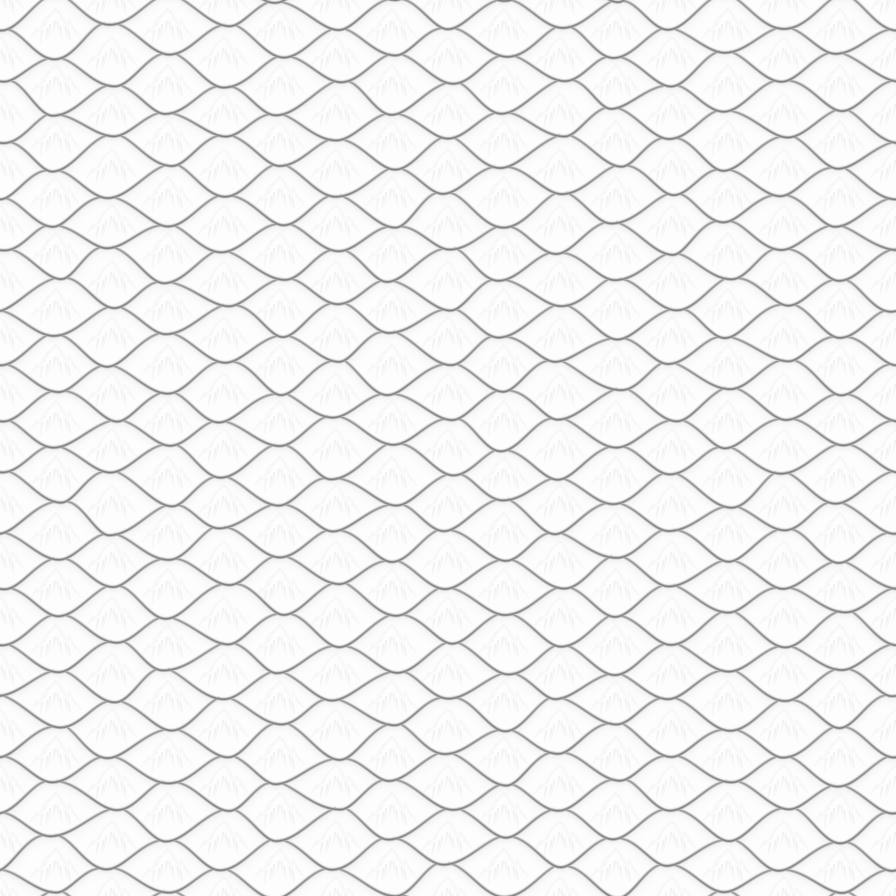
Write a three.js fragment shader that draws this pattern.

```glsl
// Overlapping ogee scales in fine grey pencil on white, 8 across and 16 down,
// staggered by half. Each scale hangs from a jittered lattice: two S-curves rise
// from its tip to the neighbouring tips, and faint feather strokes fill its middle.

varying vec2 vUv;

const vec2 LATTICE = vec2(16.0, 32.0);   // columns and rows of tips, staggered
const vec2 JITTER = vec2(0.20, 0.14);    // spread of the tips, in column widths
const float LINE_WIDTH = 0.026;
const float SHADOW_REACH = 0.06;
const float PAPER = 0.993;

vec2 hash2(vec2 p) {
  vec3 q = fract(p.xyx * vec3(0.1031, 0.1030, 0.0973));
  q += dot(q, q.yzx + 33.33);
  return fract((q.xx + q.yz) * q.zy);
}

// Position of a scale's tip; the hash wraps at the canvas border.
vec2 tipAt(vec2 id) {
  vec2 random = hash2(mod(id, LATTICE) + 7.0);
  return id * vec2(1.0, 0.5) + (random - 0.5) * JITTER;
}

// Height of an edge from 0 to 1: flat at the tip, more or less flat at the top.
float rise(float t, vec2 variation) {
  t = clamp(t, 0.0, 1.0);
  t += (variation.x - 0.5) * 0.4 * t * (1.0 - t);
  float pointed = t * t * (2.0 - t);
  float rounded = t * t * (3.0 - 2.0 * t);
  return mix(pointed, rounded, 0.25 + 0.75 * variation.y);
}

// Darkness of one curved edge with a soft shadow on its lower side.
float edgeInk(vec2 p, vec2 low, vec2 high, vec2 variation) {
  vec2 span = high - low;
  float t = clamp((p.x - low.x) / span.x, 0.0, 1.0);
  float slope = (rise(t + 0.02, variation) - rise(t - 0.02, variation))
              / 0.04 * span.y / span.x;
  float above = p.y - low.y - span.y * rise(t, variation);
  float beside = p.x - low.x - span.x * t;
  float d = length(vec2(beside, above / sqrt(1.0 + slope * slope)));
  float stroke = mix(0.50, 0.37, t) * exp(-d * d / (LINE_WIDTH * LINE_WIDTH));
  float shade = 0.09 * exp(-d / SHADOW_REACH);
  shade *= 1.0 - smoothstep(-0.02, 0.02, above);
  return max(stroke, shade);
}

// Soft stroke from a to b, fading towards b.
float taperedStroke(vec2 p, vec2 a, vec2 b, float width) {
  vec2 ab = b - a;
  float t = clamp(dot(p - a, ab) / dot(ab, ab), 0.0, 1.0);
  float d = length(p - a - ab * t);
  return (1.0 - 0.6 * t) * (1.0 - smoothstep(0.2 * width, width, d));
}

// Faint chevrons and inner barbs around the centre of a scale.
float featherInk(vec2 p) {
  float side = p.x < 0.0 ? 0.0 : 1.0;
  vec2 m = vec2(abs(p.x), p.y);
  float ink = 0.0;
  for (int k = 0; k < 4; k++) {
    float n = float(k);
    vec2 vary = (hash2(vec2(n, side) + 3.0) - 0.5) * 0.06;
    vec2 outer = vec2(0.02 + 0.10 * n, 0.32 - 0.11 * n) + vary;
    vec2 inner = vec2(0.03 + 0.07 * n, 0.10 - 0.05 * n) + vary;
    ink = max(ink, 0.030 * taperedStroke(m, outer, outer + vec2(0.13, -0.16), 0.035));
    ink = max(ink, 0.048 * taperedStroke(m, inner, inner + vec2(0.03, -0.19), 0.030));
  }
  return ink;
}

// Both lower edges of a scale, tucked under the neighbouring tips.
float scaleInk(vec2 p, vec2 id) {
  vec2 tip = tipAt(id);
  float ink = 0.0;
  for (int s = 0; s < 2; s++) {
    float side = float(s) * 2.0 - 1.0;
    vec2 corner = tipAt(id + vec2(side, 1.0)) + vec2(-0.10 * side, 0.02);
    vec2 variation = hash2(mod(id, LATTICE) + vec2(41.0 + 20.0 * side, 83.0));
    ink = max(ink, edgeInk(p, tip, corner, variation));
  }
  vec2 centre = (id + vec2(0.0, 1.0)) * vec2(1.0, 0.5);
  return max(ink, featherInk(p - centre));
}

void main() {
  vec2 p = vUv * LATTICE.x;
  vec2 cell = floor(p * vec2(1.0, 2.0));
  float ink = 0.0;

  // Only every other lattice point carries a scale.
  for (int i = -1; i <= 2; i++) {
    for (int j = -2; j <= 1; j++) {
      vec2 id = cell + vec2(float(i), float(j));
      if (mod(id.x + id.y, 2.0) > 0.5) ink = max(ink, scaleInk(p, id));
    }
  }
  gl_FragColor = vec4(vec3(PAPER - ink), 1.0);
}
```
